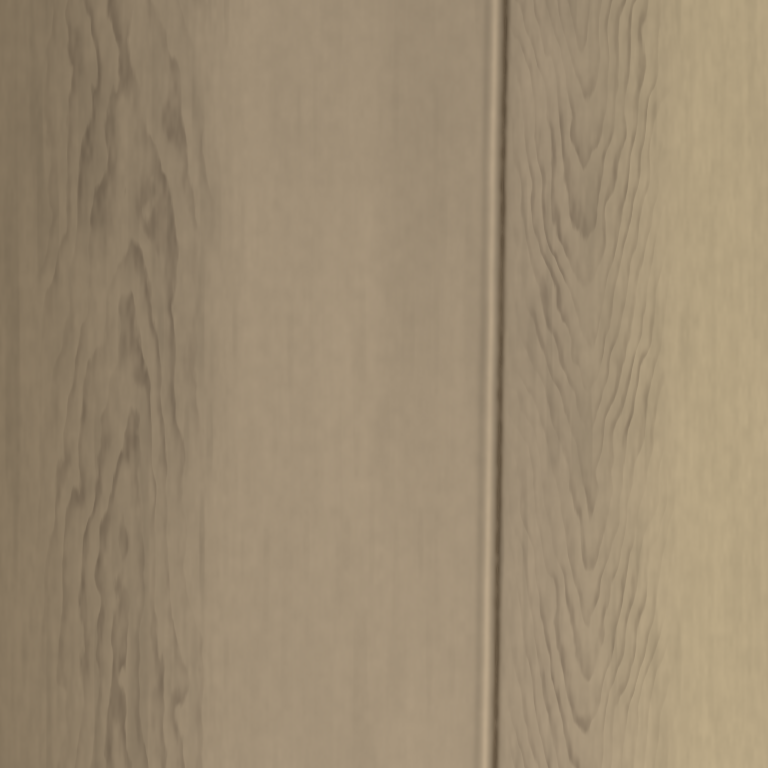
This texture is drawn by a Shadertoy shader. Its source:

```glsl
// Two pale oak boards with cathedral grain, split by one upright bevelled groove.
const vec3 SHADE_COLOR = vec3(0.515, 0.452, 0.362);
const vec3 BODY_COLOR  = vec3(0.635, 0.567, 0.472);
const vec3 LIGHT_COLOR = vec3(0.715, 0.645, 0.515);
const vec3 GRAIN_TINT  = vec3(0.77, 0.755, 0.755);
const vec3 GROOVE_TINT = vec3(0.65, 0.62, 0.58);

const float GROOVE_BOTTOM = 0.645;   // x of the dark line at y = 0
const float GROOVE_LEAN   = 0.013;   // shift of that line over the height
const float GROOVE_WIDTH  = 0.0045;
const float BEVEL_OFFSET  = 0.0135;  // highlight, left of the dark line
const float BEVEL_WIDTH   = 0.004;

const float LEFT_CENTER = 0.165, LEFT_SPREAD = 0.11, LEFT_RINGS = 4.2, LEFT_SLOPE = 9.5;
const float RIGHT_CENTER = 0.768, RIGHT_SPREAD = 0.10, RIGHT_RINGS = 14.0, RIGHT_SLOPE = 4.8;
const float GRAIN_STRENGTH = 0.62;
const float FIBRE_STRENGTH = 0.06;
const float STREAK_STRENGTH = 0.045;

float hash(vec2 p) {
    return fract(sin(dot(p, vec2(127.1, 311.7))) * 43758.5453);
}

float noise(vec2 p) {
    vec2 i = floor(p), f = fract(p);
    f = f * f * (3.0 - 2.0 * f);
    return mix(mix(hash(i), hash(i + vec2(1, 0)), f.x),
               mix(hash(i + vec2(0, 1)), hash(i + vec2(1, 1)), f.x), f.y);
}

float fbm(vec2 p) {
    float sum = 0.0, amp = 0.5;
    for (int i = 0; i < 4; i++) {
        sum += amp * noise(p);
        p = p * 2.03 + 17.3;
        amp *= 0.5;
    }
    return sum / 0.9375;
}

// Nested arches: direction +1 points them up, -1 points them down.
float cathedral(vec2 uv, float center, float spread, float rings, float slope, float direction) {
    vec2 seed = vec2(center * 40.0);
    float dx = uv.x - center + 0.06 * (fbm(uv * vec2(4.0, 3.5) + seed) - 0.5);
    float side = sqrt(dx * dx + 0.00008);
    float wobble = 2.6 * (fbm(uv * vec2(14.0, 5.0) + seed) - 0.5)
                 + 0.7 * (fbm(uv * vec2(60.0, 14.0) + seed) - 0.5);
    float phase = rings * (uv.y + direction * slope * side) + wobble;

    // Each ring darkens slowly, then ends at a crisp edge.
    float ring = fract(direction * phase);
    float line = 0.3 * smoothstep(0.0, 0.7, ring) + 0.7 * smoothstep(0.45, 0.8, ring);
    line *= 1.0 - smoothstep(0.83, 1.0, ring);
    float window = 1.0 - smoothstep(0.45 * spread, 1.2 * spread, abs(uv.x - center));
    float wear = smoothstep(0.3, 0.7, fbm(uv * vec2(24.0, 7.0) + seed + 9.0));
    float pores = 0.55 + 0.9 * noise(uv * vec2(210.0, 45.0));
    return line * window * pores * (0.2 + 0.8 * wear);
}

// Soft bell profile across a line.
float ridge(float d, float width) {
    return exp(-d * d / (width * width));
}

void mainImage(out vec4 fragColor, in vec2 fragCoord) {
    vec2 uv = fragCoord / iResolution.xy;
    float grooveX = GROOVE_BOTTOM + GROOVE_LEAN * uv.y + 0.001 * (noise(vec2(3.0, uv.y * 14.0)) - 0.5);
    float d = uv.x - grooveX;
    float onRight = smoothstep(-0.002, 0.002, d);

    // Light rises from left to right and slightly towards the bottom
    vec3 color = mix(SHADE_COLOR, BODY_COLOR, smoothstep(-0.1, 0.42, uv.x));
    color = mix(color, LIGHT_COLOR, smoothstep(0.70, 0.94, uv.x));
    color *= 1.025 - 0.06 * uv.y;

    // Broad streaks and fine fibres along the boards
    float streak = fbm(uv * vec2(13.0, 1.6) + 31.0 * onRight) - 0.5;
    float fibre = 0.5 * noise(uv * vec2(170.0, 11.0)) + 0.5 * noise(uv * vec2(250.0, 55.0)) - 0.5;
    float fibreAmount = mix(0.35, 1.0, max(onRight, 1.0 - smoothstep(0.24, 0.36, uv.x)));
    color *= 1.0 + 2.0 * STREAK_STRENGTH * streak + FIBRE_STRENGTH * fibreAmount * fibre;
    color *= 1.0 + 0.045 * (fbm(uv * vec2(75.0, 60.0)) - 0.5);

    // Sparse short dark pores that run with the fibres
    float fleck = smoothstep(0.62, 0.9, noise(uv * vec2(95.0, 7.0) + 50.0));
    color *= 1.0 - 0.045 * fibreAmount * fleck * (1.0 - smoothstep(0.86, 0.95, uv.x));

    // Ring grain: upward arches on the left, downward on the right
    float leftGrain = cathedral(uv, LEFT_CENTER, LEFT_SPREAD, LEFT_RINGS, LEFT_SLOPE, 1.0);
    float rightGrain = cathedral(uv, RIGHT_CENTER, RIGHT_SPREAD, RIGHT_RINGS, RIGHT_SLOPE, -1.0);
    float grain = mix(leftGrain, rightGrain, onRight);
    float haze = ridge(uv.x - LEFT_CENTER, 0.09) + ridge(uv.x - RIGHT_CENTER, 0.08);
    color *= 1.0 - 0.05 * haze * fbm(uv * vec2(9.0, 4.0) + 5.0);
    color = mix(color, color * GRAIN_TINT, clamp(GRAIN_STRENGTH * grain, 0.0, 1.0));

    // Groove: lit bevel, shaded slope, dark line and its soft shadow
    float bevel = ridge(d + BEVEL_OFFSET, BEVEL_WIDTH);
    float slope = ridge(d + 0.4 * BEVEL_OFFSET, 0.004);
    color *= 1.0 - 0.08 * ridge(d + 1.75 * BEVEL_OFFSET, 0.005);
    color *= 1.0 + 0.13 * bevel - 0.08 * slope;
    color *= 1.0 - 0.08 * onRight * exp(-max(d, 0.0) / 0.018);
    float grooveWear = 0.8 + 0.4 * noise(vec2(uv.x * 150.0, uv.y * 70.0));
    color = mix(color, color * GROOVE_TINT, min(ridge(d, GROOVE_WIDTH) * grooveWear, 1.0));

    fragColor = vec4(clamp(color, 0.0, 1.0), 1.0);
}
```
